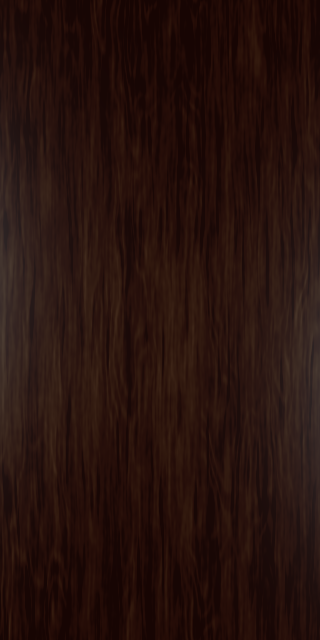
Give the GLSL for this texture, as a WebGL 1 fragment shader.

```glsl
precision highp float;
// Dark walnut veneer with fine vertical grain and a pale sheen along both sides.
uniform vec2 u_resolution;

const vec3 ESPRESSO = vec3(0.088, 0.018, 0.010);
const vec3 MAHOGANY = vec3(0.143, 0.045, 0.024);
const vec3 WALNUT = vec3(0.180, 0.082, 0.040);
const vec3 HONEY = vec3(0.242, 0.142, 0.082);
const vec3 SHEEN = vec3(0.125, 0.148, 0.158);

// Random unit gradient for a lattice cell
vec2 gradientAt(vec2 cell) {
  vec3 q = fract(vec3(cell.xyx) * vec3(0.1031, 0.1030, 0.0973));
  q += dot(q, q.yzx + 33.33);
  float angle = 6.28318 * fract((q.x + q.y) * q.z);
  return vec2(cos(angle), sin(angle));
}

// Gradient noise, roughly -0.7 to 0.7
float gradientNoise(vec2 p) {
  vec2 i = floor(p);
  vec2 f = p - i;
  vec2 w = f * f * f * (f * (f * 6.0 - 15.0) + 10.0);
  float a = dot(gradientAt(i), f);
  float b = dot(gradientAt(i + vec2(1.0, 0.0)), f - vec2(1.0, 0.0));
  float c = dot(gradientAt(i + vec2(0.0, 1.0)), f - vec2(0.0, 1.0));
  float d = dot(gradientAt(i + vec2(1.0, 1.0)), f - vec2(1.0, 1.0));
  return mix(mix(a, b, w.x), mix(c, d, w.x), w.y);
}

// Long fibres: octaves of noise stretched along y
float fibres(vec2 p, vec2 scale) {
  float sum = 0.0;
  float weight = 1.0;
  for (int k = 0; k < 4; k++) {
    sum += weight * gradientNoise(p * scale + float(k) * 17.3);
    scale *= vec2(1.9, 1.8);
    weight *= 0.88;
  }
  return sum;
}

// Pointed arches: contour lines of a stretched height field
float cathedral(vec2 p, float ringCount) {
  float height = gradientNoise(p * vec2(9.0, 1.5) + 41.7);
  height += 0.2 * gradientNoise(p * vec2(27.0, 5.0) + 9.1);
  float ring = 0.5 + 0.5 * sin(6.28318 * ringCount * height);
  return ring * ring - 0.375;
}

// Thin dark pore lines
float pores(vec2 p, vec2 scale, float threshold) {
  return smoothstep(threshold, threshold + 0.22, gradientNoise(p * scale + 73.9));
}

// Soft light reflected from one side, fading inward and up and down
float sideSheen(float inset, float y, float centre, float reach) {
  float rise = (y - centre) / 0.30;
  return exp(-inset / reach - rise * rise);
}

vec3 woodColour(float tone) {
  vec3 colour = mix(ESPRESSO, MAHOGANY, smoothstep(0.0, 0.38, tone));
  colour = mix(colour, WALNUT, smoothstep(0.34, 0.68, tone));
  return mix(colour, HONEY, smoothstep(0.6, 1.1, tone));
}

void main() {
  vec2 uv = gl_FragCoord.xy / u_resolution;
  vec2 p = vec2(uv.x, uv.y * u_resolution.y / u_resolution.x);

  // Slight sideways wander of the grain
  vec2 grain = p;
  grain.x += 0.012 * gradientNoise(p * vec2(4.0, 1.6) + 5.3);
  grain.x += 0.005 * gradientNoise(p * vec2(16.0, 6.0) + 28.6);

  // Overall light: brightest near the middle, dim at the ends
  float rise = (uv.y - 0.47) / 0.33;
  float glow = exp(-rise * rise);
  float tone = 0.15 + 0.36 * glow;

  // Grain figure
  float figureMask = smoothstep(-0.25, 0.3, gradientNoise(p * vec2(6.0, 1.1) + 61.2));
  tone += 0.36 * fibres(grain, vec2(16.0, 0.8));
  tone += 0.30 * figureMask * cathedral(grain, 7.0);
  tone += 0.34 * gradientNoise(grain * vec2(112.0, 9.0));
  tone += 0.16 * gradientNoise(grain * vec2(125.0, 36.0) + 13.4);
  tone -= 0.36 * pores(grain, vec2(64.0, 3.6), 0.17);

  // Sheen laid over the wood from the two sides
  float sheen = 0.95 * sideSheen(uv.x, uv.y, 0.56, 0.19);
  sheen += 0.95 * sideSheen(1.0 - uv.x, uv.y, 0.40, 0.17);
  vec3 colour = woodColour(tone) * (1.0 - 0.25 * sheen) + SHEEN * sheen;

  gl_FragColor = vec4(colour, 1.0);
}
```
